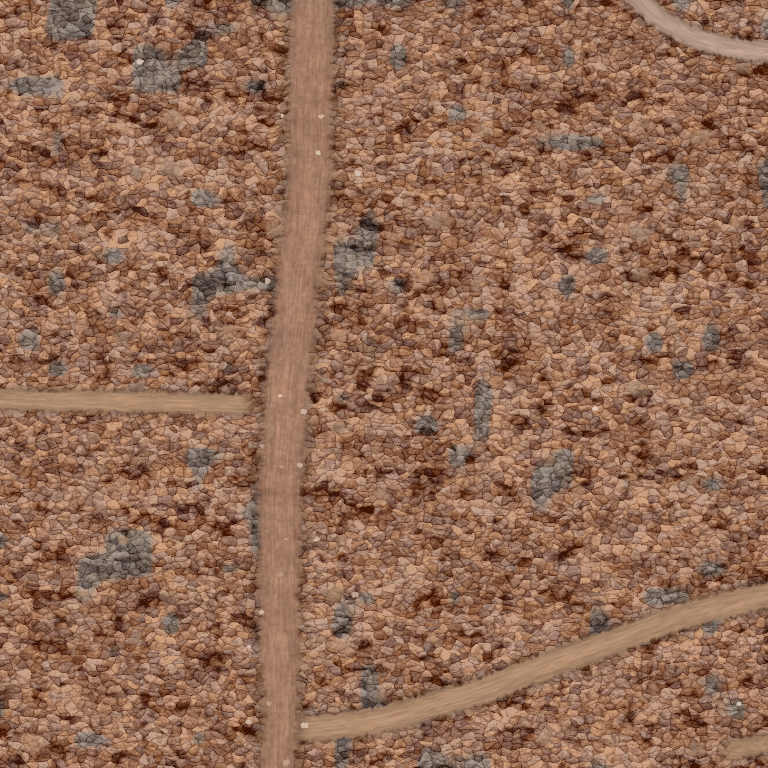
This texture is drawn by a Shadertoy shader. Its source:

```glsl
#define GRAIN_SCALE vec2(78.0, 118.0)
#define CRUMB_SCALE vec2(165.0, 250.0)
#define SOIL_MEAN vec3(0.555, 0.393, 0.305)
#define SOIL_RANGE vec3(0.45, 0.45, 0.41)
#define SOIL_BIAS 0.25
#define CAVITY_DEPTH 0.5
#define STONE_CELLS 15.0
#define SPECK_CELLS 42.0
#define ROOT_STREAK 0.13
#define MAIN_ROOT vec3(0.655, 0.495, 0.405)
#define SIDE_ROOT vec3(0.665, 0.525, 0.415)
#define PALE_ROOT vec3(0.70, 0.585, 0.52)

float hash(vec2 p) {
    return fract(sin(dot(p, vec2(127.1, 311.7))) * 43758.5);
}

vec2 hash2(vec2 p) {
    return vec2(hash(p), hash(p + 57.3));
}

float noise(vec2 p) {
    vec2 i = floor(p), f = fract(p);
    f = f * f * (3.0 - 2.0 * f);
    return mix(mix(hash(i), hash(i + vec2(1, 0)), f.x),
               mix(hash(i + vec2(0, 1)), hash(i + vec2(1, 1)), f.x), f.y);
}

// Cellular grains: x = gap to the neighbour, y = random tone, z = height above centre, w = random hue
vec4 grains(vec2 p) {
    vec2 cell = floor(p), nearestCell = cell, toCentre = vec2(0.0);
    float nearest = 9.0, second = 9.0;
    for (int y = -1; y <= 1; y++)
    for (int x = -1; x <= 1; x++) {
        vec2 c = cell + vec2(x, y);
        vec2 r = p - c - hash2(c);
        float d = length(r);
        if (d < nearest) {
            second = nearest;
            nearest = d;
            nearestCell = c;
            toCentre = r;
        } else second = min(second, d);
    }
    return vec4(second - nearest, hash(nearestCell + 11.7), toCentre.y, hash(nearestCell + 31.9));
}

vec3 soil(vec2 p) {
    vec2 warp = vec2(noise(p * 90.0), noise(p * 90.0 + 40.0)) - 0.5;
    vec4 grain = grains((p + warp * 0.007) * GRAIN_SCALE);
    vec4 crumb = grains((p + warp * 0.004) * CRUMB_SCALE + 300.0);
    float clump = 0.6 * noise(p * vec2(24.0, 34.0)) + 0.4 * noise(p * vec2(60.0, 95.0) + 8.0);

    // Grain tones, lit tops and shaded gaps
    float tone = SOIL_BIAS + 0.5 * (grain.y - 0.5) + 0.35 * (crumb.y - 0.5);
    tone -= 0.30 * (1.0 - smoothstep(0.02, 0.30, grain.x));
    tone -= 0.15 * (1.0 - smoothstep(0.0, 0.30, crumb.x));
    tone += 0.22 * grain.z + 0.10 * crumb.z + 0.5 * (clump - 0.5);

    // Dark cavities stretched sideways
    float hollow = 0.55 * noise(p * vec2(38.0, 62.0) + 70.0) + 0.45 * noise(p * vec2(85.0, 140.0) + 20.0);
    tone -= CAVITY_DEPTH * smoothstep(0.60, 0.82, hollow);

    vec3 col = SOIL_MEAN + SOIL_RANGE * clamp(tone, -0.72, 0.52);
    col += (grain.w - 0.5) * vec3(0.05, 0.0, -0.06);
    float mineral = smoothstep(0.74, 0.88, noise(p * 27.0 + 130.0));
    return mix(col, vec3(dot(col, vec3(0.33))) * vec3(0.88, 0.87, 0.86), 0.65 * mineral);
}

// One irregular pebble in some of the grid cells: x = cover, y = shade, z = random tint
vec3 pebbles(vec2 p, float density) {
    vec2 cell = floor(p);
    vec2 r = fract(p) - mix(vec2(0.3), vec2(0.7), hash2(cell + 5.0));
    r.y *= 1.25;
    float radius = mix(0.09, 0.22, hash(cell + 21.0));
    float d = length(r) + 0.10 * (noise(p * 9.0) - 0.5);
    float cover = step(hash(cell + 77.0), density) * (1.0 - smoothstep(radius - 0.04, radius + 0.04, d));
    return vec3(cover, r.y / radius, hash(cell + 91.0));
}

// Paints a fibrous root around the zero line of offset
vec3 paintRoot(vec3 col, float offset, float along, float halfWidth, float softness, vec3 tint, float opacity) {
    float d = offset / (length(vec2(dFdx(offset), dFdy(offset))) * iResolution.y);
    float t = d / halfWidth;
    float fuzz = noise(vec2(along * 270.0, d * 60.0)) - 0.5;
    float streak = noise(vec2(along * 25.0, d * 430.0)) + noise(vec2(along * 110.0, d * 650.0)) - 1.0;
    float shadow = 1.0 - smoothstep(0.9, 1.8, abs(t));
    float cover = 1.0 - smoothstep(-softness, softness, abs(d) + 1.5 * softness * fuzz - halfWidth);
    vec3 skin = tint * (1.04 - 0.13 * min(t * t, 1.5) + ROOT_STREAK * streak);
    return mix(col * (1.0 - 0.22 * shadow * opacity), skin, cover * opacity);
}

void mainImage(out vec4 fragColor, in vec2 fragCoord) {
    vec2 p = fragCoord / iResolution.y;
    vec3 col = soil(p);
    float mainOffset = p.x - 0.364 - 0.042 * smoothstep(0.3, 0.9, p.y) - 0.004 * (noise(vec2(p.y * 14.0, 3.0)) - 0.5);
    float nearMain = 1.0 - smoothstep(0.035, 0.075, abs(mainOffset));

    // Stones and clods, denser beside the main root
    vec3 stone = pebbles(p * STONE_CELLS, 0.22 + 0.3 * nearMain);
    vec3 stoneColor = mix(vec3(0.56, 0.45, 0.38), vec3(0.74, 0.57, 0.44), stone.z) + 0.05 * stone.y;
    col = mix(col, stoneColor + 0.3 * (col - SOIL_MEAN), 0.75 * stone.x);

    // Side roots
    float wave = 0.003 * (noise(vec2(p.x * 16.0, 9.0)) - 0.5);
    col = paintRoot(col, p.y - 0.479 + 0.018 * p.x + wave, p.x, 0.013, 0.003, SIDE_ROOT,
                    1.0 - smoothstep(0.31, 0.34, p.x));
    col = paintRoot(col, p.y - 0.05 - 0.18 * smoothstep(0.38, 1.08, p.x) + wave, p.x, 0.0165, 0.003, SIDE_ROOT,
                    smoothstep(0.37, 0.40, p.x));
    col = paintRoot(col, p.y - 0.925 - 0.075 * exp(14.6 * (0.833 - p.x)), p.x, 0.013, 0.003, PALE_ROOT, 1.0);
    col = paintRoot(col, p.y - 0.025 - 0.1 * (p.x - 0.95), p.x, 0.013, 0.004, SIDE_ROOT,
                    0.85 * smoothstep(0.93, 0.96, p.x));

    // Main root with a soft edge and dusty mottling
    float dust = noise(p * vec2(110.0, 90.0)) + noise(p * 240.0) - 1.0;
    col = paintRoot(col, mainOffset, p.y, mix(0.023, 0.028, smoothstep(0.0, 0.4, p.y)), 0.006,
                    MAIN_ROOT * (1.0 + 0.10 * dust), 0.86);

    // Pale mineral specks
    vec3 speck = pebbles(p * SPECK_CELLS + 200.0, 0.02 + 0.10 * nearMain);
    col = mix(col, mix(vec3(0.72, 0.57, 0.47), vec3(0.90, 0.82, 0.76), speck.z), 0.85 * speck.x);

    fragColor = vec4(clamp(col, 0.0, 1.0), 1.0);
}
```
